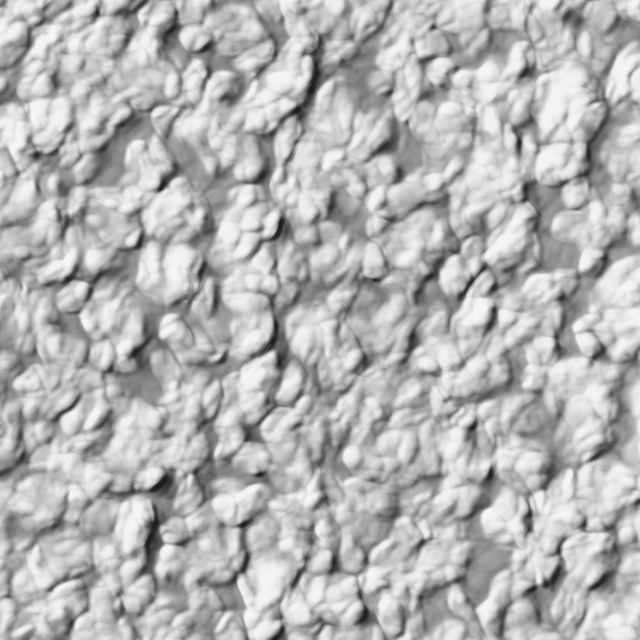
A Shadertoy shader for this texture:

```glsl
// Rough popcorn plaster: pale clustered lumps lit from the upper left.

const vec2 LIGHT_DIR = vec2(-0.82, 0.57);
const float GRAIN_ANGLE = 0.9;
const float SLOPE_STEP = 0.008;
const float SHADOW_STEP = 0.013;
const int SHADOW_COUNT = 4;

vec3 hash3(vec2 cell, float seed) {
    vec3 v = fract(vec3(cell.xyx + seed) * vec3(0.1031, 0.1030, 0.0973));
    v += dot(v, v.yxz + 33.33);
    return fract((v.xxy + v.yzz) * v.zyx);
}

mat2 rotation(float angle) {
    float c = cos(angle), s = sin(angle);
    return mat2(c, -s, s, c);
}

float smoothMax(float a, float b, float blend) {
    float h = max(blend - abs(a - b), 0.0) / blend;
    return max(a, b) + 0.25 * blend * h * h;
}

// Smooth value noise, centred on zero
float noise(vec2 p, float seed) {
    vec2 cell = floor(p), f = fract(p);
    f = f * f * (3.0 - 2.0 * f);
    float low = mix(hash3(cell, seed).x, hash3(cell + vec2(1, 0), seed).x, f.x);
    float high = mix(hash3(cell + vec2(0, 1), seed).x, hash3(cell + vec2(1, 1), seed).x, f.x);
    return mix(low, high, f.y) - 0.5;
}

vec2 warp(vec2 p, float frequency, float amount, float seed) {
    vec2 q = p * frequency;
    return p + amount * vec2(noise(q, seed), noise(q, seed + 17.0));
}

// Highest of the scattered oval domes around a point
float lumps(vec2 p, float density, float angle, float seed) {
    vec2 q = rotation(angle) * p * density * vec2(0.92, 1.05);
    vec2 home = floor(q);
    float top = 0.0;
    for (int y = -1; y <= 1; y++)
    for (int x = -1; x <= 1; x++) {
        vec2 cell = home + vec2(x, y);
        vec3 place = hash3(cell, seed);
        vec3 form = hash3(cell, seed + 41.0);
        vec2 offset = q - cell - mix(vec2(0.1), vec2(0.9), place.xy);
        offset = rotation((place.z - 0.5) * 2.2) * offset;
        vec2 radius = mix(vec2(0.46, 0.36), vec2(0.76, 0.58), form.xy);
        vec2 d = offset / radius;
        top = smoothMax(top, mix(0.55, 1.05, form.z) * (1.0 - dot(d, d)), 0.14);
    }
    return top;
}

// Overlapping clumps carry smaller knobs and a fine crust
float height(vec2 p) {
    vec2 q = warp(p, 15.0, 0.022, 3.0);
    q = warp(q, 42.0, 0.010, 7.0);
    float large = lumps(q, 11.0, GRAIN_ANGLE, 11.0);
    float medium = lumps(q, 17.0, GRAIN_ANGLE + 0.5, 29.0);
    float knob = lumps(q, 25.0, GRAIN_ANGLE + 0.2, 23.0);
    float bead = lumps(q, 43.0, GRAIN_ANGLE - 0.3, 37.0);
    float crust = 0.18 * noise(p * 60.0, 51.0) + 0.09 * noise(p * 115.0, 57.0);
    float clump = smoothMax(large, 0.75 * medium, 0.15);
    float cover = mix(0.35, 1.0, smoothstep(0.0, 0.35, clump));
    float swell = 0.25 * noise(p * 7.0, 63.0);
    return clump + swell + cover * (0.45 * knob + 0.2 * bead + crust);
}

// Height by which nearby lumps block the light
float shadow(vec2 p, float ground) {
    float blocked = 0.0;
    for (int i = 1; i <= SHADOW_COUNT; i++) {
        float reach = float(i) * SHADOW_STEP;
        float rise = height(p + LIGHT_DIR * reach) - ground;
        blocked = smoothMax(blocked, rise - 15.0 * reach, 0.12);
    }
    return blocked;
}

// Smooth ceiling for the highlights
float softCap(float value, float limit) {
    const float SHARPNESS = 16.0;
    return value - log(1.0 + exp(SHARPNESS * (value - limit))) / SHARPNESS;
}

void mainImage(out vec4 fragColor, in vec2 fragCoord) {
    vec2 p = fragCoord / min(iResolution.x, iResolution.y) + 2.0;

    // Relief shading from height, slope and cast shadow
    float ground = height(p);
    float slope = ground - height(p + LIGHT_DIR * SLOPE_STEP);
    float tone = 0.83 + 0.38 * (ground - 0.87) + 0.45 * slope;
    tone -= 0.32 * shadow(p, ground);
    tone += 0.06 * noise(p * 4.0, 71.0);

    // Soft limits keep white tops and deep gaps within range
    tone = softCap(tone, 0.96);
    tone = -softCap(-tone, -0.1);
    fragColor = vec4(vec3(tone), 1.0);
}
```
